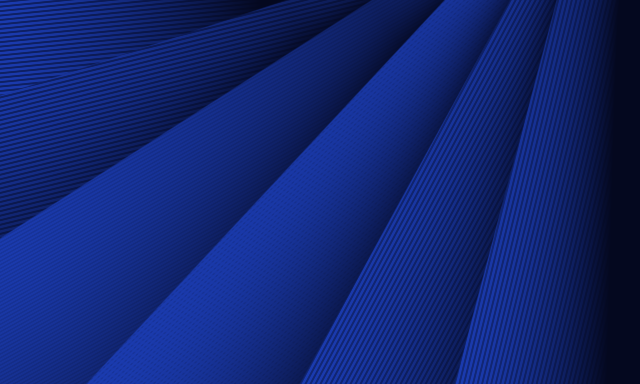
Write a Shadertoy shader that draws this background.

```glsl
const int BANDS = 6;

// Left edge of each band, from foot to head; the last pair closes the fan
const vec2 FOOT[7] = vec2[7](vec2(0.0, 1.2), vec2(0.0, 0.751), vec2(0.0, 0.379),
    vec2(0.225, 0.0), vec2(0.781, 0.0), vec2(1.184, 0.0), vec2(1.585, 0.0));
const vec2 HEAD[7] = vec2[7](vec2(0.65, 1.27), vec2(0.747, 1.0), vec2(0.968, 1.0),
    vec2(1.158, 1.0), vec2(1.329, 1.0), vec2(1.45, 1.0), vec2(1.65, 1.0));

// Brightness, falloff across, falloff along, stripe contrast
const vec4 LOOK[BANDS] = vec4[BANDS](
    vec4(1.0, 0.05, 0.95, 0.52), vec4(0.9, 0.4, 0.42, 0.48),
    vec4(0.97, 0.38, 0.5, 0.13), vec4(0.98, 0.6, 0.14, 0.09),
    vec4(0.98, 0.56, 0.22, 0.4), vec4(0.98, 0.98, 0.3, 0.38));

// Stripe angle in radians
const float TILT[BANDS] = float[BANDS](0.1, 0.24, 0.5, 0.75, 1.08, 1.33);

// Signed distance to an edge, positive on its lower right side
float edgeDistance(vec2 p, int i) {
    vec2 dir = normalize(HEAD[i] - FOOT[i]);
    return dot(p - FOOT[i], vec2(dir.y, -dir.x));
}

// Soft dark lines: 0 between them, 1 at their middle
float stripes(vec2 p, float angle, float spacing) {
    float across = dot(p, vec2(-sin(angle), cos(angle)));
    return smoothstep(0.2, 0.95, 0.5 + 0.5 * cos(6.28319 * across / spacing));
}

float bandLevel(vec2 p, int i, float pixel) {
    float d = edgeDistance(p, i);
    float t = clamp(d / max(d - edgeDistance(p, i + 1), 0.001), 0.0, 1.0);
    vec2 span = HEAD[i] - FOOT[i];
    float s = clamp(dot(p - FOOT[i], span) / dot(span, span), 0.0, 1.0);
    vec4 look = LOOK[i];
    float level = look.x - look.y * pow(t, 1.8) - look.z * s * mix(s, 1.0, 0.5);

    // Fine weave on the two middle bands, bold lines on the others
    bool fine = i == 2 || i == 3;
    float spacing = fine ? 0.0085 : 0.0115;
    float lines = stripes(p, TILT[i], spacing);
    if (i == 3) lines *= 0.5 + stripes(p, -0.5, 0.014);
    float visible = min(1.0, spacing / (2.5 * pixel));
    return clamp(level, 0.0, 1.0) * (1.0 - look.w * visible * lines);
}

void mainImage(out vec4 fragColor, in vec2 fragCoord) {
    float pixel = 1.0 / iResolution.y;
    vec2 p = fragCoord * pixel;

    // Each band overlaps the one to its left
    float level = 0.0;
    for (int i = 0; i < BANDS; i++) {
        float cover = smoothstep(-pixel, pixel, edgeDistance(p, i));
        level = mix(level, bandLevel(p, i, pixel), cover);
    }

    vec3 navy = vec3(0.015, 0.03, 0.12);
    vec3 royal = vec3(0.105, 0.235, 0.7);
    fragColor = vec4(mix(navy, royal, level), 1.0);
}
```
